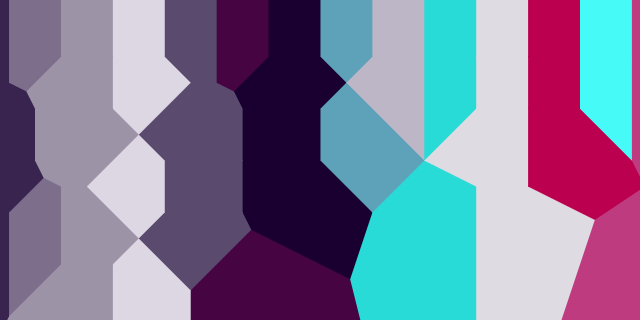
Give the GLSL for this background, as a Shadertoy shader.

```glsl
const int COLUMNS = 14;
const int ROWS = 6;
const float SPACING = 0.1622;                   // lattice step, in canvas heights
const vec2 FIRST_SITE = vec2(-0.0528, 0.9036);  // top left site
const int SEED = 14;
const int OCCUPIED_BELOW = 113;                 // out of 289

const vec3 COLUMN_COLORS[COLUMNS] = vec3[](
    vec3(0.22, 0.14, 0.31), vec3(0.49, 0.43, 0.55),
    vec3(0.61, 0.575, 0.655), vec3(0.865, 0.845, 0.895),
    vec3(0.35, 0.29, 0.43), vec3(0.28, 0.015, 0.26),
    vec3(0.10, 0.0, 0.19), vec3(0.365, 0.635, 0.72),
    vec3(0.74, 0.715, 0.78), vec3(0.155, 0.86, 0.845),
    vec3(0.87, 0.86, 0.885), vec3(0.735, 0.0, 0.315),
    vec3(0.275, 0.985, 0.97), vec3(0.75, 0.23, 0.50));

// Integer permutation hash, 0 to 288
int permute(int n) {
    return ((34 * n + 1) * n) % 289;
}

// The top row is full, the rows below are sparse
bool hasSite(int column, int row, int seed) {
    return row == 0 || permute(permute(column + seed) + row) < OCCUPIED_BELOW;
}

vec2 sitePosition(int column, int row) {
    return FIRST_SITE + SPACING * vec2(column, -row);
}

// Color of the nearest site, blended across the bisector to the second nearest
vec3 latticeCells(vec2 p, float pixel, int seed) {
    float nearest = 1e5, second = 1e5;
    vec2 nearestSite = vec2(0.0), secondSite = vec2(1.0);
    int nearestColumn = 0, secondColumn = 0;

    for (int column = 0; column < COLUMNS; column++) {
        for (int row = 0; row < ROWS; row++) {
            if (!hasSite(column, row, seed)) continue;
            vec2 site = sitePosition(column, row);
            vec2 offset = p - site;
            float d = dot(offset, offset);
            if (d < nearest) {
                second = nearest;
                secondSite = nearestSite;
                secondColumn = nearestColumn;
                nearest = d;
                nearestSite = site;
                nearestColumn = column;
            } else if (d < second) {
                second = d;
                secondSite = site;
                secondColumn = column;
            }
        }
    }

    float edge = 0.5 * (second - nearest) / distance(nearestSite, secondSite);
    float coverage = clamp(0.5 + edge / pixel, 0.0, 1.0);
    return mix(COLUMN_COLORS[secondColumn], COLUMN_COLORS[nearestColumn], coverage);
}

void mainImage(out vec4 fragColor, in vec2 fragCoord) {
    float pixel = 1.0 / iResolution.y;
    fragColor = vec4(latticeCells(fragCoord * pixel, pixel, SEED), 1.0);
}
```
